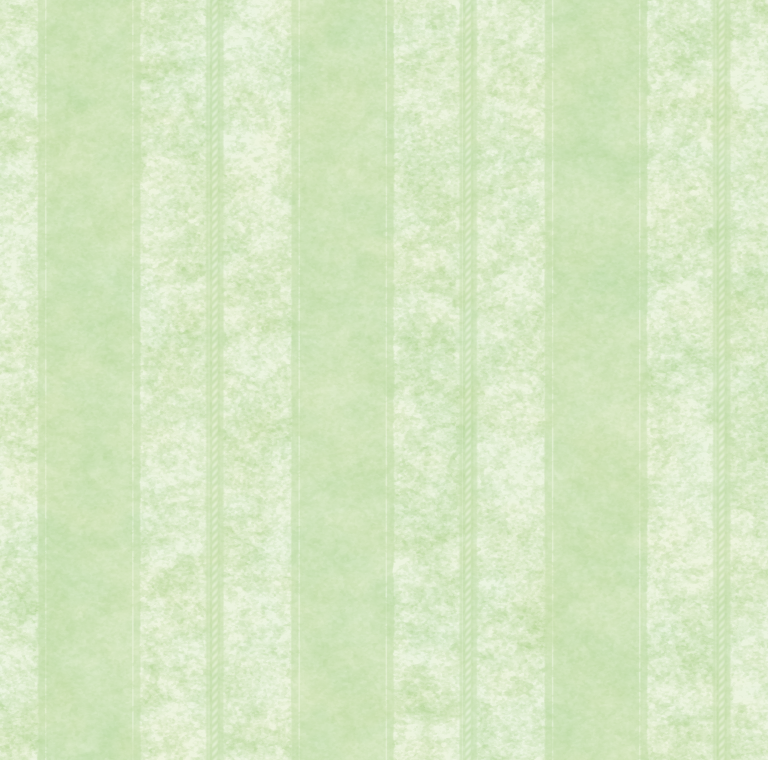
This pattern is drawn by a Shadertoy shader. Its source:

```glsl
// Pale green sponged wallpaper: broad flat stripes with worn pinstripes, and a
// twisted cord midway between them. Stripes come from one folded repeat in x;
// the mottling is layered smooth cellular noise that never repeats.

const float PERIOD = 0.330;          // stripe spacing, canvas width = 1
const float STRIPE_CENTRE = 0.1163;
const float STRIPE_HALF = 0.0667;
const float PIN_OFFSET = 0.0567;
const float PIN_HALF = 0.0009;
const float CORD_SHIFT = -0.0016;    // cord sits just left of the midpoint
const float BAND_HALF = 0.0114;      // shaded channel holding the cord
const float CORD_HALF = 0.0043;
const float TWIST = 0.0104;          // height of one cord strand

const vec3 DEEP_GREEN = vec3(0.790, 0.880, 0.695);
const vec3 PALE_GREEN = vec3(0.898, 0.940, 0.838);

vec3 hash3(vec2 p) {
    vec3 q = fract(p.xyx * vec3(0.1031, 0.1030, 0.0973));
    q += dot(q, q.yxz + 33.33);
    return fract((q.xxy + q.yzz) * q.zyx);
}

// Random cell values blended by distance to jittered cell points, about -0.5..0.5
float cellNoise(vec2 p) {
    vec2 cell = floor(p), f = p - cell;
    float sum = 0.0, total = 0.0;
    for (int j = -1; j <= 1; j++)
    for (int i = -1; i <= 1; i++) {
        vec2 o = vec2(i, j);
        vec3 h = hash3(cell + o + 100.0);
        vec2 d = o + h.xy - f;
        float w = exp(-8.0 * dot(d, d));
        sum += w * (h.z - 0.5);
        total += w;
    }
    return sum / total;
}

// Octaves of cell noise scaled to roughly unit deviation, turned at each step
float mottle(vec2 p, float gain, int octaves) {
    float sum = 0.0, amp = 1.0, power = 0.0;
    for (int i = 0; i < octaves; i++) {
        sum += amp * cellNoise(p);
        power += amp * amp;
        p = mat2(1.92, 0.56, -0.56, 1.92) * p + vec2(17.3, 9.1);
        amp *= gain;
    }
    return 5.0 * sum / sqrt(power);
}

// Coverage of a bar |x| < halfWidth with edges softened by blur
float bar(float x, float halfWidth, float blur) {
    return 1.0 - smoothstep(-blur, blur, abs(x) - halfWidth);
}

// Signed distance in x to the nearest repeat of a centre line
float foldX(float x, float centre) {
    return (fract((x - centre) / PERIOD + 0.5) - 0.5) * PERIOD;
}

// Tone of the twisted cord: slanted strands on a rounded profile
float cordTone(float x, float y) {
    float phase = (y - 0.95 * x) / TWIST;
    float strand = 0.5 + 0.5 * cos(6.2832 * phase);
    float r = x / CORD_HALF;
    float roundness = sqrt(max(1.0 - r * r, 0.0));
    return mix(0.0, 0.72, strand * roundness) + 0.1 * roundness;
}

void mainImage(out vec4 fragColor, in vec2 fragCoord) {
    vec2 uv = fragCoord / iResolution.x;
    float px = 0.75 / iResolution.x;

    // Sponged blotches, sharp grain and a slow wash
    float sponge = mottle(uv * vec2(15.0, 19.0), 0.92, 5);
    float grain = mottle(uv * vec2(150.0, 190.0) + 7.0, 1.0, 2);
    float wash = mottle(uv * vec2(12.0, 15.0) + 41.0, 0.8, 3);

    float sx = foldX(uv.x, STRIPE_CENTRE);
    float cx = foldX(uv.x, STRIPE_CENTRE + 0.5 * PERIOD + CORD_SHIFT);

    // Mottled pale ground, calmer deep stripe
    float ground = 0.69 + 0.20 * sponge + 0.15 * grain;
    float stripe = 0.17 + 0.08 * sponge + 0.06 * grain + 0.04 * wash;
    float edge = bar(sx + 0.0004 * sponge, STRIPE_HALF, px + 0.0006);
    float tone = mix(ground, stripe, edge * 0.97);

    // Worn pinstripes just inside both stripe edges
    float wear = smoothstep(-1.3, 1.2, sponge + 0.5 * grain);
    float pin = bar(abs(sx) - PIN_OFFSET, PIN_HALF, px);
    tone = mix(tone, 0.92, pin * mix(0.3, 0.95, wear));

    // Shaded channel with a fine light rim, darkest beside the cord
    float channel = bar(cx, BAND_HALF, px + 0.0008);
    float shade = bar(abs(cx) - CORD_HALF - 0.0012, 0.0010, px + 0.0005);
    float rim = bar(cx + CORD_HALF + 0.0032, 0.0006, px);
    float channelTone = 0.22 + 0.08 * sponge + 0.05 * grain - 0.22 * shade + 0.25 * rim;
    tone = mix(tone, channelTone, channel * 0.9);
    tone = mix(tone, cordTone(cx, uv.y) + 0.06 * sponge, bar(cx, CORD_HALF, px));

    vec3 color = mix(DEEP_GREEN, PALE_GREEN, clamp(tone, -0.5, 1.25));
    color += vec3(0.003, 0.0, -0.002) * wash;
    fragColor = vec4(color, 1.0);
}
```
